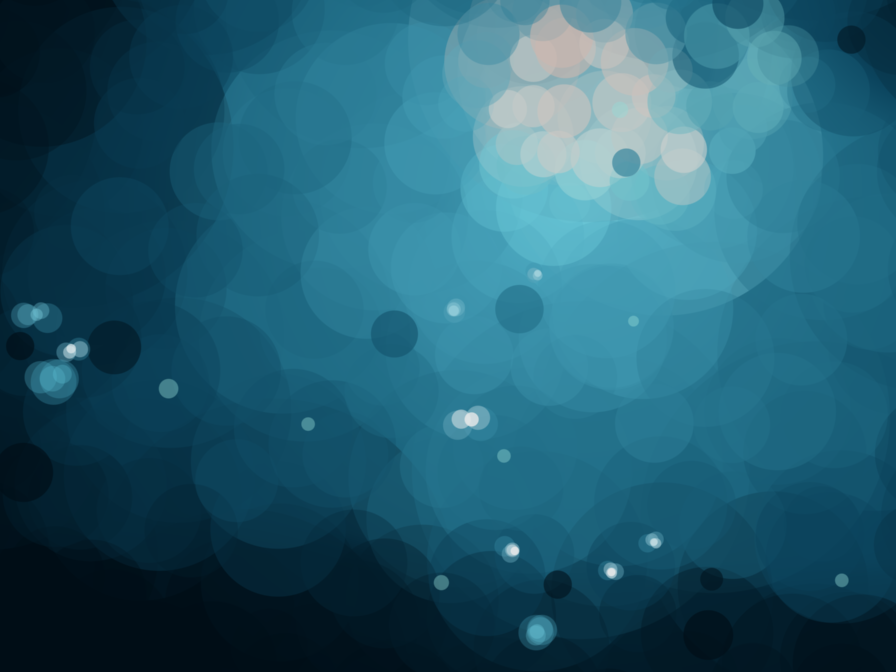
Give the GLSL for this background, as a Shadertoy shader.

```glsl
const vec3 ABYSS = vec3(0.0, 0.05, 0.085);
const vec3 NAVY = vec3(0.01, 0.13, 0.19);
const vec3 DEEP = vec3(0.04, 0.26, 0.36);
const vec3 TEAL = vec3(0.12, 0.42, 0.52);
const vec3 AZURE = vec3(0.23, 0.57, 0.67);
const vec3 CYAN = vec3(0.38, 0.78, 0.86);
const vec3 MINT = vec3(0.58, 0.86, 0.84);
const vec3 PEARL = vec3(0.79, 0.81, 0.80);
const vec3 BLUSH = vec3(0.78, 0.70, 0.67);

// Glint clusters: centre, size, whiteness
const vec4 GLINTS[10] = vec4[10](
    vec4(0.698, 0.375, 0.030, 1.0), vec4(0.763, 0.181, 0.018, 1.0),
    vec4(0.908, 0.149, 0.017, 1.0), vec4(0.976, 0.194, 0.016, 0.8),
    vec4(0.109, 0.479, 0.020, 0.9), vec4(0.677, 0.540, 0.022, 0.5),
    vec4(0.052, 0.535, 0.026, 0.2), vec4(0.807, 0.059, 0.031, 0.1),
    vec4(0.082, 0.441, 0.040, 0.0), vec4(0.800, 0.592, 0.015, 0.6));

// Dark discs: centre, radius
const vec3 SHADES[12] = vec3[12](
    vec3(0.587, 0.503, 0.035), vec3(0.035, 0.297, 0.044),
    vec3(0.030, 0.485, 0.021), vec3(1.054, 0.055, 0.037),
    vec3(0.170, 0.483, 0.040), vec3(0.773, 0.540, 0.036),
    vec3(1.267, 0.941, 0.021), vec3(0.830, 0.130, 0.021),
    vec3(1.059, 0.138, 0.017), vec3(0.070, 0.020, 0.100),
    vec3(0.932, 0.758, 0.021), vec3(1.098, 0.995, 0.038));

vec3 hash3(vec2 cell, float seed) {
    vec3 q = fract(vec3(cell.xyx + seed * 7.31) * vec3(0.1031, 0.1030, 0.0973));
    q += dot(q, q.yxz + 33.33);
    return fract((q.xxy + q.yzz) * q.zyx);
}

float disc(vec2 p, vec2 centre, float radius, float pixel) {
    return smoothstep(pixel, -pixel, length(p - centre) - radius);
}

float blob(vec2 p, vec2 centre, vec2 size, float inner) {
    return smoothstep(1.15, inner, length((p - centre) / size));
}

vec3 depthRamp(float level) {
    vec3 colour = mix(ABYSS, NAVY, clamp(level * 5.0, 0.0, 1.0));
    colour = mix(colour, DEEP, clamp(level * 5.0 - 1.0, 0.0, 1.0));
    colour = mix(colour, TEAL, clamp(level * 5.0 - 2.0, 0.0, 1.0));
    colour = mix(colour, AZURE, clamp(level * 5.0 - 3.0, 0.0, 1.0));
    return mix(colour, CYAN, clamp(level * 5.0 - 4.0, 0.0, 1.0));
}

// Water light: radial falloff, dark floor and corners, pale bloom
vec3 waterColour(vec2 p, float tone, float bloom) {
    float level = 1.02 - 0.95 * length(p - vec2(0.85, 0.705)) + tone;
    float floorLine = 0.20 - 0.06 * smoothstep(0.35, 0.75, p.x);
    level -= 0.24 * smoothstep(0.04, -0.03, p.y - floorLine);
    level -= 0.20 * blob(p, vec2(0.0, 1.0), vec2(0.30), 0.2);
    level -= 0.28 * blob(p, vec2(1.34, 1.0), vec2(0.20), 0.2);
    float gap = blob(p, vec2(1.035, 0.95), vec2(0.032, 0.10), 0.8);
    level = mix(level, 0.56 + tone, gap * bloom);

    float halo = 0.55 * blob(p, vec2(0.91, 0.80), vec2(0.25, 0.17), 0.3);
    halo = max(halo, 0.6 * blob(p, vec2(1.11, 0.91), vec2(0.08, 0.10), 0.5));
    float core = blob(p, vec2(0.86, 0.87), vec2(0.145, 0.12), 0.8);
    core = max(core, blob(p, vec2(1.0, 0.785), vec2(0.06), 0.7));
    vec3 pale = mix(PEARL, BLUSH, smoothstep(0.85, 1.02, p.y + tone * 2.0));
    vec3 colour = mix(depthRamp(level), MINT, halo * bloom * (1.0 - gap));
    return mix(colour, pale + tone * 0.4, core * bloom * (1.0 - gap));
}

// Cellular layer of overlapping discs, each tinted by its centre
vec3 discLayer(vec3 colour, vec2 p, float size, float alpha, float bloom,
               float local, float pixel) {
    vec2 home = floor(p / size);
    for (int y = -1; y <= 1; y++)
    for (int x = -1; x <= 1; x++) {
        vec2 cell = home + vec2(x, y);
        vec3 rnd = hash3(cell, size * 100.0);
        vec2 centre = (cell + rnd.xy) * size;
        float cover = disc(p, centre, size * mix(0.5, 0.95, rnd.z), pixel);
        float region = blob(centre, vec2(0.94, 0.87), vec2(0.26, 0.18), 0.8);
        float tone = (fract(rnd.z * 13.7) - 0.5) * 0.13;
        vec3 tint = waterColour(centre, tone, bloom);
        colour = mix(colour, tint, cover * alpha * mix(1.0, region, local));
    }
    return colour;
}

// Sparse small bubbles
vec3 bubbles(vec3 colour, vec2 p, float size, float density, float pixel) {
    vec2 cell = floor(p / size);
    vec3 rnd = hash3(cell, 5.0);
    vec2 centre = (cell + mix(vec2(0.2), vec2(0.8), rnd.xy)) * size;
    float present = step(fract(rnd.z * 17.3), density);
    float cover = disc(p, centre, size * mix(0.08, 0.15, rnd.z), pixel);
    return mix(colour, mix(colour, MINT, 0.6), cover * present * 0.7);
}

// Nested discs that grow smaller and whiter
vec3 glint(vec3 colour, vec2 p, vec4 spot, float pixel) {
    for (int i = 0; i < 5; i++) {
        float k = float(i) / 4.0;
        vec2 shift = (hash3(spot.xy * 100.0, float(i)).xy - 0.5) * vec2(1.8, 0.9);
        vec2 centre = spot.xy + shift * spot.z * (1.0 - 0.7 * k);
        float cover = disc(p, centre, spot.z * mix(0.85, 0.35, k), pixel);
        vec3 tint = mix(AZURE, mix(CYAN, vec3(0.92), spot.w), k);
        colour = mix(colour, tint, cover * mix(0.35, 0.3 + 0.5 * spot.w, k));
    }
    return colour;
}

void mainImage(out vec4 fragColor, in vec2 fragCoord) {
    vec2 p = fragCoord / iResolution.y;
    float pixel = 1.0 / iResolution.y;
    vec3 colour = waterColour(p, 0.0, 0.5);
    colour = discLayer(colour, p, 0.30, 0.45, 0.15, 0.0, pixel);
    colour = discLayer(colour, p, 0.18, 0.40, 0.40, 0.0, pixel);
    colour = discLayer(colour, p, 0.11, 0.38, 0.80, 0.0, pixel);
    colour = discLayer(colour, p, 0.055, 0.60, 1.0, 1.0, pixel);
    for (int i = 0; i < 12; i++) {
        float cover = disc(p, SHADES[i].xy, SHADES[i].z, pixel);
        vec3 shade = max(waterColour(SHADES[i].xy, -0.22, 0.0), ABYSS * 0.7);
        colour = mix(colour, shade, cover * 0.65);
    }
    colour = bubbles(colour, p, 0.10, 0.14, pixel);
    for (int i = 0; i < 10; i++) colour = glint(colour, p, GLINTS[i], pixel);
    fragColor = vec4(colour, 1.0);
}
```
